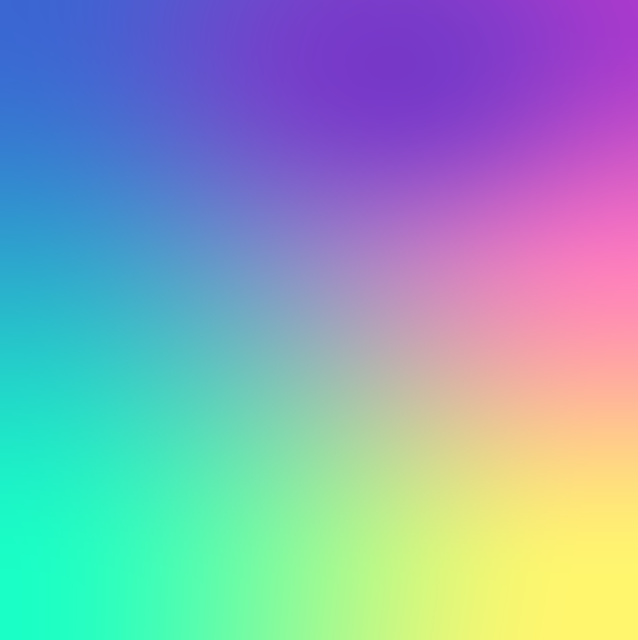
Write a WebGL 1 fragment shader that draws this background.

```glsl
precision highp float;
// Soft mesh gradient: a cool ramp down the left side and a warm ramp down
// the right side are eased together across the canvas, then a wide violet
// glow is laid over the upper middle.

uniform vec2 u_resolution;

const vec3 BLUE   = vec3(0.225, 0.405, 0.825);
const vec3 MINT   = vec3(0.100, 1.000, 0.775);
const vec3 ORCHID = vec3(0.695, 0.228, 0.805);
const vec3 PINK   = vec3(1.000, 0.475, 0.755);
const vec3 LEMON  = vec3(1.000, 0.965, 0.430);
const vec3 VIOLET = vec3(0.465, 0.220, 0.785);

// Left side: blue at the top easing into mint
vec3 coolRamp(float depth) {
  return mix(BLUE, MINT, smoothstep(0.0, 0.92, depth));
}

// Right side: orchid, then pink, then lemon at the bottom
vec3 warmRamp(float depth) {
  vec3 upper = mix(ORCHID, PINK, smoothstep(0.03, 0.45, depth));
  return mix(upper, LEMON, smoothstep(0.33, 0.92, depth));
}

// Elliptical Gaussian falloff, 1 at the centre
float glow(vec2 p, vec2 centre, vec2 radius) {
  vec2 d = (p - centre) / radius;
  return exp(-dot(d, d));
}

void main() {
  vec2 uv = gl_FragCoord.xy / u_resolution;
  float depth = 1.0 - uv.y;

  // Blend the sides; the warm one reaches further in near the bottom
  float warmEdge = 1.0 - 0.1 * depth * depth;
  float warmth = smoothstep(0.0, warmEdge, uv.x);
  vec3 color = mix(coolRamp(depth), warmRamp(depth), warmth);

  // Violet glow
  float violet = glow(uv, vec2(0.61, 0.90), vec2(0.30, 0.20));
  color = mix(color, VIOLET, violet);

  gl_FragColor = vec4(color, 1.0);
}
```
